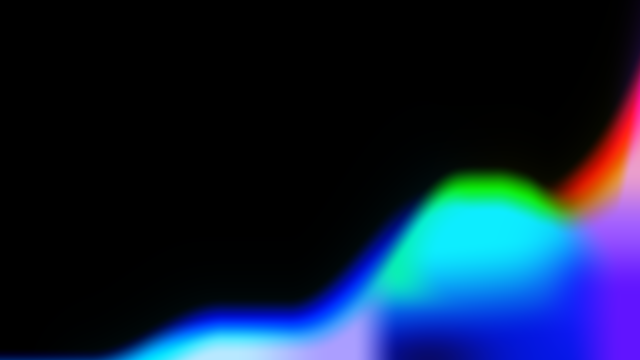
Write a Shadertoy shader that draws this background.

```glsl
// A luminous liquid wave rises from a black field toward the right edge.
// A sum of smooth steps shapes its crest; the three colour channels fade in at
// different depths below it, giving prismatic rims around a blended interior.

// Height of the crest: low shelf, large dome, shallow dip, steep right rise
float crest(float x) {
    float shelf = 0.14 * smoothstep(0.25, 0.62, x);
    float dome = 0.37 * smoothstep(0.80, 1.28, x);
    float dip = 0.04 * smoothstep(1.38, 1.55, x);
    float rise = max(x - 1.5, 0.0);
    return shelf + dome - dip + 4.0 * rise * rise;
}

// Soft elliptical spot, 1 at its centre
float spot(vec2 p, vec2 center, vec2 radius) {
    vec2 q = (p - center) / radius;
    return exp(-dot(q, q));
}

// Colour of the liquid before its edge is faded
vec3 interior(vec2 p) {
    // Pale shelf drifting from ice to lavender
    vec3 shelf = mix(vec3(0.72, 0.91, 1.0), vec3(0.67, 0.62, 1.0),
                     smoothstep(0.65, 0.92, p.x));
    shelf = mix(shelf, vec3(0.34, 0.64, 0.95), spot(p, vec2(1.03, 0.21), vec2(0.10, 0.08)));

    // Dome: blue floor, cyan heart, green-teal shoulder
    float tilt = p.y - 0.10 * (p.x - 1.33);
    vec3 dome = mix(vec3(0.01, 0.09, 0.88), vec3(0.05, 0.93, 1.0),
                    smoothstep(0.04, 0.33, tilt));
    float shoulder = smoothstep(0.14, 0.27, length((p - vec2(1.36, 0.28)) * vec2(1.0, 1.1)));
    shoulder *= smoothstep(0.12, 0.25, p.y) * (1.0 - smoothstep(1.38, 1.58, p.x));
    dome = mix(dome, vec3(0.04, 0.94, 0.70), shoulder);
    dome = mix(dome, vec3(0.03, 0.04, 0.42), spot(p, vec2(1.19, 0.0), vec2(0.17, 0.08)));
    dome = mix(dome, vec3(0.08, 0.10, 1.0), 0.9 * spot(p, vec2(1.64, 0.17), vec2(0.12, 0.17)));

    // Right flank: violet below, lilac and peach above
    vec3 flank = mix(vec3(0.38, 0.08, 1.0), vec3(0.64, 0.38, 1.0),
                     smoothstep(0.18, 0.40, p.y));
    flank = mix(flank, vec3(0.92, 0.62, 0.80), smoothstep(0.36, 0.53, p.y));
    flank = mix(flank, vec3(1.0, 0.55, 0.65), smoothstep(0.52, 0.66, p.y));

    vec3 color = mix(shelf, dome, smoothstep(0.98, 1.11, p.x));
    float flankStart = 1.57 - 0.10 * smoothstep(0.25, 0.48, p.y);
    return mix(color, flank, smoothstep(flankStart, flankStart + 0.16, p.x));
}

void mainImage(out vec4 fragColor, in vec2 fragCoord) {
    vec2 p = fragCoord / iResolution.xy * vec2(16.0 / 9.0, 1.0);

    // Approximate perpendicular depth below the crest
    float slope = (crest(p.x + 0.01) - crest(p.x - 0.01)) / 0.02;
    float depth = (crest(p.x) - p.y) / sqrt(1.0 + slope * slope);

    // Per-channel delay: blue leads on the left, green on top, red on the right
    vec3 delay = mix(vec3(0.08, 0.015, 0.0), vec3(0.08, 0.045, 0.0),
                     smoothstep(0.40, 0.60, p.x));
    delay = mix(delay, vec3(0.01, 0.0, 0.055), smoothstep(1.06, 1.32, p.x));
    delay = mix(delay, vec3(-0.005, 0.045, 0.085), smoothstep(1.46, 1.60, p.x));
    delay.b = mix(delay.b, 0.01, smoothstep(1.71, 1.79, p.x));
    vec3 fade = smoothstep(delay - 0.035, delay + 0.045, vec3(depth));

    vec3 color = interior(p) * fade;

    // Faint halo outside the rim, teal turning olive then violet
    vec3 halo = mix(vec3(0.0, 0.05, 0.06), vec3(0.05, 0.06, 0.0),
                    smoothstep(1.15, 1.45, p.x));
    halo = mix(halo, vec3(0.16, 0.06, 0.30), smoothstep(1.67, 1.79, p.x));
    color += halo * exp(-max(-depth, 0.0) * 17.0) * (1.0 - smoothstep(0.0, 0.06, depth))
           * smoothstep(0.05, 0.35, p.x);

    fragColor = vec4(clamp(color, 0.0, 1.0), 1.0);
}
```
